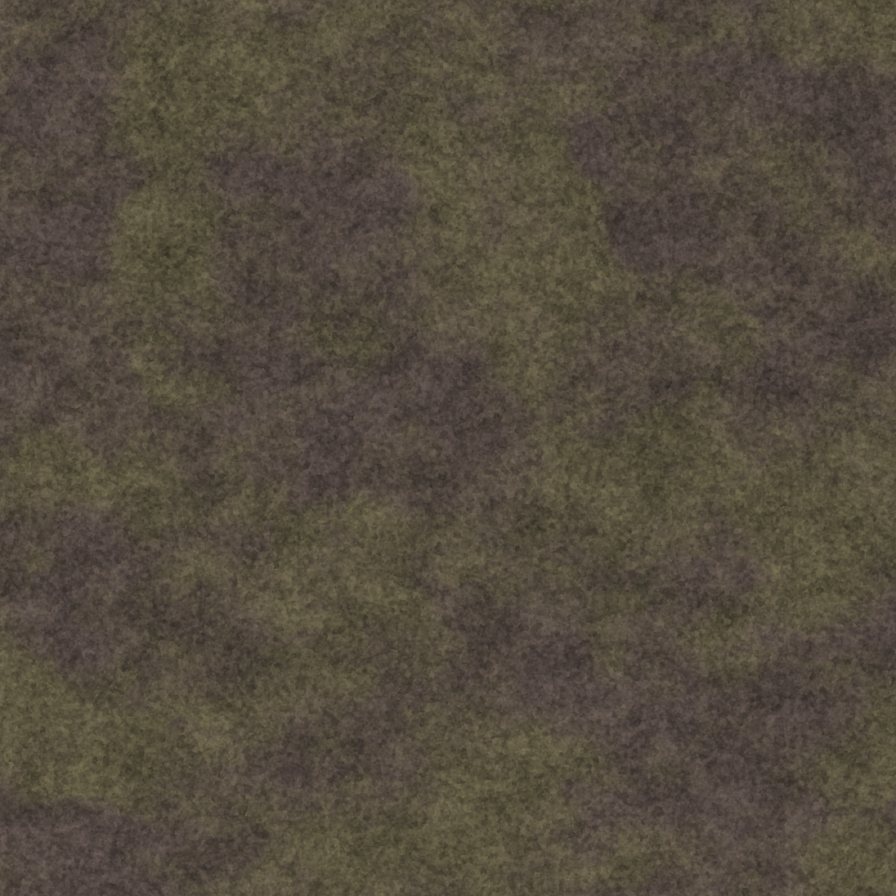
Give the GLSL for this texture, as a three.js fragment shader.

```glsl
// Mottled olive and mauve-brown felt with soft clumps, faint creases and fine grain.
varying vec2 vUv;

const vec3 OLIVE = vec3(0.352, 0.327, 0.244);
const vec3 MAUVE = vec3(0.312, 0.270, 0.251);

const vec2 PATCH_SCALE = vec2(6.0, 7.5);    // cells across the canvas
const vec2 CLUMP_SCALE = vec2(21.0, 27.0);
const vec2 CREASE_SCALE = vec2(13.0, 18.0);
const vec2 GRAIN_SCALE = vec2(200.0);

const float CLUMP_GAIN = 0.46;
const float CREASE_GAIN = 0.05;
const float CREASE_WIDTH = 0.05;
const float GRAIN_GAIN = 0.52;

const int MAX_OCTAVES = 6;

// Three random values for one cell.
vec3 hash3(vec2 cell) {
  vec3 p = fract(cell.xyx * vec3(0.1031, 0.1030, 0.0973));
  p += dot(p, p.yxz + 33.33);
  return fract((p.xxy + p.yzz) * p.zyx);
}

// Smooth cellular noise: random cell values blended by distance to jittered points.
float cellNoise(vec2 p) {
  vec2 cell = floor(p);
  vec2 local = fract(p);
  float total = 0.0005;
  float value = 0.5 * total;
  for (int y = -1; y <= 1; y++) {
    for (int x = -1; x <= 1; x++) {
      vec2 neighbour = vec2(float(x), float(y));
      vec3 random = hash3(cell + neighbour);
      vec2 offset = neighbour + random.xy - local;
      float weight = max(1.0 - dot(offset, offset), 0.0);
      weight *= weight * weight;
      value += weight * random.z;
      total += weight;
    }
  }
  return value / total;
}

// Octaves of cellular noise, turned at each step to hide the grid.
float layeredNoise(vec2 p, int octaves, float persistence) {
  const mat2 TURN = mat2(0.8, 0.6, -0.6, 0.8);
  float amplitude = 1.0;
  float total = 0.0;
  float value = 0.0;
  for (int i = 0; i < MAX_OCTAVES; i++) {
    if (i >= octaves) break;
    value += amplitude * cellNoise(p);
    total += amplitude;
    amplitude *= persistence;
    p = TURN * p * 2.03 + vec2(17.3, 41.7);
  }
  return value / total;
}

void main() {
  // Broad colour patches with ragged borders
  float patches = layeredNoise(vUv * PATCH_SCALE + 5.0, 5, 0.62);
  vec3 color = mix(MAUVE, OLIVE, smoothstep(0.3, 0.7, patches));

  // Lighter and darker clumps of fibre
  float clumps = layeredNoise(vUv * CLUMP_SCALE + 60.0, 4, 0.75);
  float tone = 1.0 + CLUMP_GAIN * (clumps - 0.5);

  // Faint dark creases along the noise midline
  float fold = layeredNoise(vUv * CREASE_SCALE + 110.0, 4, 0.6);
  tone -= CREASE_GAIN * (1.0 - smoothstep(0.0, CREASE_WIDTH, abs(fold - 0.5)));

  // Fine fibre grain
  float grain = layeredNoise(vUv * GRAIN_SCALE + 170.0, 2, 0.8);
  tone += GRAIN_GAIN * (grain - 0.5);

  gl_FragColor = vec4(color * tone, 1.0);
}
```
